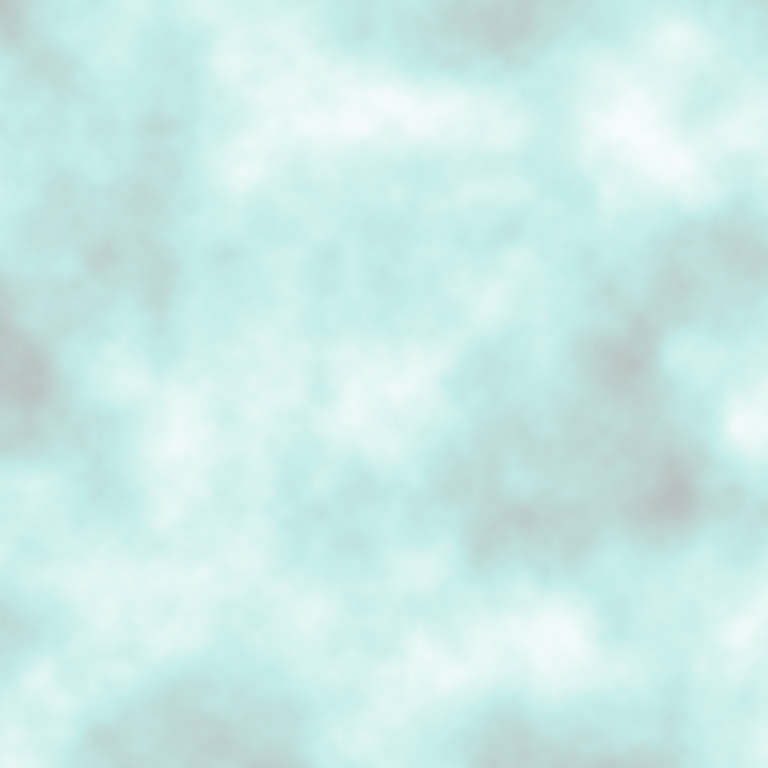
This texture is drawn by a WebGL 2 fragment shader. Its source:

```glsl
#version 300 es
precision highp float;

// Soft misty clouds: pale aqua haze with grey shadows and whitish lights.
// Octaves of smooth value noise are summed into a density, which is
// standardised and mapped through a three-stop colour ramp.

uniform vec2 u_resolution;
out vec4 fragColor;

const float BASE_CELLS = 6.0;     // lattice cells across the canvas
const int   OCTAVES    = 6;
const float GAIN       = 0.5;     // amplitude ratio between octaves
const float LACUNARITY = 2.0;     // frequency ratio between octaves
const vec2  OCTAVE_SHIFT = vec2(17.3, 41.7);

const float DENSITY_MEAN   = 0.5;
const float DENSITY_SPREAD = 0.127;
const float SHADOW_LEVEL = -2.9;  // ramp stops, in spreads from the mean
const float HAZE_LEVEL   = 0.06;
const float LIGHT_LEVEL  = 2.5;

const vec3 SHADOW_GREY = vec3(0.718, 0.738, 0.740);
const vec3 HAZE_AQUA   = vec3(0.760, 0.925, 0.910);
const vec3 LIGHT_WHITE = vec3(0.955, 0.985, 0.980);

// Integer hash of a lattice point, from 0 to 1
float hash(vec2 cell) {
    uvec2 q = uvec2(ivec2(cell) + 4096) * uvec2(1597334677u, 3812015801u);
    uint n = q.x ^ q.y;
    n = (n ^ (n >> 15)) * 2246822519u;
    n = (n ^ (n >> 13)) * 3266489917u;
    n ^= n >> 16;
    return float(n >> 8) / 16777216.0;
}

// Smoothly interpolated lattice values
float valueNoise(vec2 p) {
    vec2 cell = floor(p);
    vec2 f = fract(p);
    vec2 blend = f * f * (3.0 - 2.0 * f);
    float lower = mix(hash(cell), hash(cell + vec2(1, 0)), blend.x);
    float upper = mix(hash(cell + vec2(0, 1)), hash(cell + vec2(1, 1)), blend.x);
    return mix(lower, upper, blend.y);
}

// Layered noise, normalised to 0..1
float cloudDensity(vec2 p) {
    float sum = 0.0;
    float total = 0.0;
    float amplitude = 1.0;
    for (int i = 0; i < OCTAVES; i++) {
        sum += amplitude * valueNoise(p);
        total += amplitude;
        amplitude *= GAIN;
        p = p * LACUNARITY + OCTAVE_SHIFT;
    }
    return sum / total;
}

// Grey to aqua to white
vec3 cloudColour(float level) {
    float haze = clamp((level - SHADOW_LEVEL) / (HAZE_LEVEL - SHADOW_LEVEL), 0.0, 1.0);
    float light = clamp((level - HAZE_LEVEL) / (LIGHT_LEVEL - HAZE_LEVEL), 0.0, 1.0);
    return mix(mix(SHADOW_GREY, HAZE_AQUA, haze), LIGHT_WHITE, light);
}

void main() {
    vec2 uv = gl_FragCoord.xy / min(u_resolution.x, u_resolution.y);
    float density = cloudDensity(uv * BASE_CELLS);
    float level = (density - DENSITY_MEAN) / DENSITY_SPREAD;
    fragColor = vec4(cloudColour(level), 1.0);
}
```
